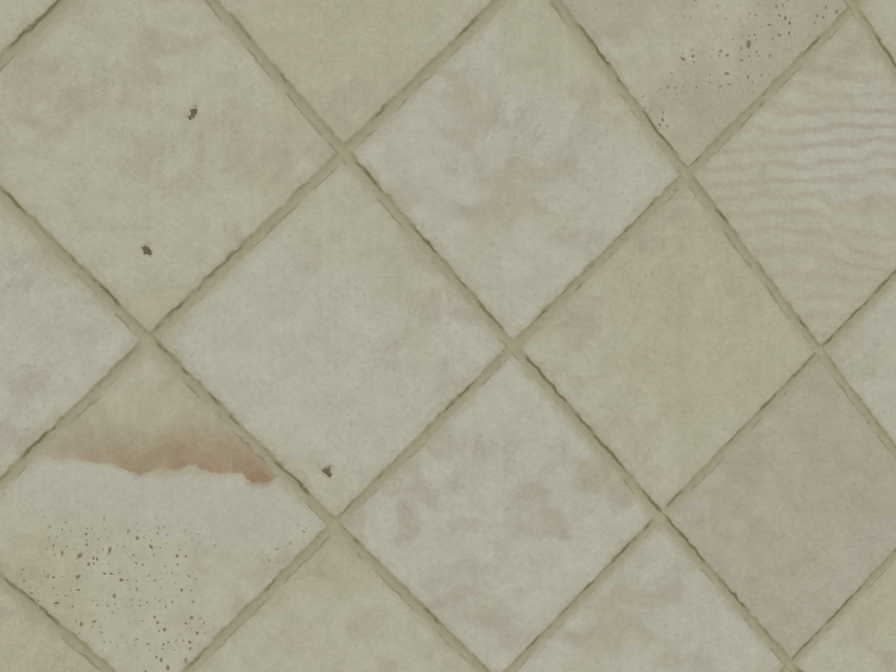
Reproduce this texture procedurally as a WebGL 2 fragment shader.

```glsl
#version 300 es
precision highp float;
// Worn travertine tiles laid on the diagonal and seen slightly askew.
// A projective lattice gives the tile cells; layered noise gives the stone,
// and the signed distance to each lattice line shapes the grooves of grout.
uniform vec2 u_resolution;
out vec4 outColor;

// Lattice: one crossing, the two tile edges leaving it, and the perspective
const vec2 CROSSING = vec2(0.764, 0.483);
const vec2 EDGE_RISING = vec2(0.2726, 0.2676);
const vec2 EDGE_FALLING = vec2(0.2882, -0.2356);
const vec2 PERSPECTIVE = vec2(0.015, 0.07);
const float EDGE_LENGTH = 0.38;

const float GROOVE_HALF = 0.026;
const float BEVEL_HALF = 0.06;
const float WOBBLE = 0.016;
const float PIT_GRID = 95.0;

const vec3 PALE = vec3(0.690, 0.682, 0.626);
const vec3 CREAM = vec3(0.665, 0.652, 0.560);
const vec3 BEIGE = vec3(0.632, 0.605, 0.530);
const vec3 RUST = vec3(0.575, 0.495, 0.395);
const vec3 PIT = vec3(0.42, 0.39, 0.30);
const vec3 BEVEL = vec3(0.630, 0.612, 0.520);
const vec3 GROUT = vec3(0.592, 0.574, 0.470);
const vec3 CREVICE = vec3(0.410, 0.390, 0.280);
const vec3 JOINT = vec3(0.650, 0.630, 0.510);

// Cells with a character of their own
const vec2 DARK_TILE = vec2(0.0, 1.0);
const vec2 BANDED_TILE = vec2(1.0, 0.0);
const vec2 VEINED_TILE = vec2(-2.0, -1.0);
const vec2 PITTED_TILE = vec2(1.0, -1.0);
const vec2 HOLES[3] = vec2[3](vec2(0.217, 0.628), vec2(0.486, 0.300), vec2(0.285, 0.833));

float hash(vec2 p) {
  return fract(sin(dot(p, vec2(127.1, 311.7))) * 43758.5453);
}

float noise(vec2 p) {
  vec2 i = floor(p), f = fract(p);
  f = f * f * (3.0 - 2.0 * f);
  return mix(mix(hash(i), hash(i + vec2(1, 0)), f.x),
             mix(hash(i + vec2(0, 1)), hash(i + vec2(1, 1)), f.x), f.y);
}

float fbm(vec2 p) {
  float sum = 0.0, gain = 0.5;
  for (int k = 0; k < 5; k++) {
    sum += gain * noise(p);
    p = mat2(1.6, 1.2, -1.2, 1.6) * p + 7.3;
    gain *= 0.5;
  }
  return sum;
}

// Undo the projection: canvas position to tile coordinates
vec2 latticeAt(vec2 p) {
  return inverse(mat2(EDGE_RISING - p * PERSPECTIVE.x,
                      EDGE_FALLING - p * PERSPECTIVE.y)) * (p - CROSSING);
}

float isTile(vec2 id, vec2 wanted) {
  return 1.0 - step(0.5, distance(id, wanted));
}

// Scattered pinholes on a warped grid, few of its cells filled
float pinholes(vec2 p, float pixel) {
  vec2 g = PIT_GRID * p + 1.5 * vec2(noise(p * 31.0), noise(p * 37.0 + 5.0)), id = floor(g);
  vec2 spot = 0.25 + 0.5 * vec2(hash(id), hash(id + 31.0));
  float size = hash(id + 57.0), aa = PIT_GRID * pixel;
  float r = distance(fract(g), spot) - 0.08 - 0.2 * size * size;
  return step(0.6, hash(id + 83.0)) * (1.0 - smoothstep(-aa, aa, r));
}

vec3 stone(vec2 p, vec2 id, float pixel) {
  float tone = hash(id + 11.0);
  vec2 q = p + 9.0 * vec2(tone, hash(id + 23.0));
  float cloud = fbm(q * 6.0);
  float detail = fbm(q * 22.0 + 3.0 * cloud);
  float zone = smoothstep(0.4, 0.56, cloud);
  vec3 c = mix(PALE, CREAM, 0.55 * tone + 0.6 * smoothstep(0.4, 0.56, fbm(q * 4.0 + 40.0)));
  c = mix(c, BEIGE, 0.6 * smoothstep(0.4, 0.66, detail) * zone);
  c = mix(c, BEIGE, 0.8 * isTile(id, DARK_TILE) * (1.3 - cloud));
  // Faint broken veins and mottling
  float vein = 1.0 - smoothstep(0.0, 0.022, abs(detail - 0.48));
  c -= 0.026 * vein * zone * smoothstep(0.35, 0.65, noise(q * 25.0));
  c += 0.05 * (fbm(q * 45.0) - 0.48);
  // Wavy sediment bands
  float wave = sin(210.0 * p.y + 22.0 * fbm(p * vec2(6.0, 8.0)));
  c = mix(c, BEIGE, isTile(id, BANDED_TILE) * smoothstep(-0.4, 1.0, wave) * detail);
  // Rusty vein above a pale stratum
  float veined = isTile(id, VEINED_TILE);
  float s = p.y - 0.325 + 0.08 * p.x + 0.1 * (cloud - 0.5) + 0.03 * (detail - 0.5);
  float rust = smoothstep(0.0, 0.006, s) * (1.0 - smoothstep(0.0, 0.11, s));
  c = mix(c, RUST, veined * rust * detail * (0.5 + smoothstep(0.08, 0.3, p.x)));
  c = mix(c, PALE, veined * 0.8 * smoothstep(-0.12, -0.03, s) * (1.0 - smoothstep(-0.01, 0.0, s)));
  // Pits and ragged holes
  float pitted = isTile(id, PITTED_TILE);
  c = mix(c, BEIGE, 0.5 * pitted * zone);
  pitted += veined * (1.0 - smoothstep(-0.12, -0.06, s));
  float patches = smoothstep(0.42, 0.58, fbm(q * 8.0 + 3.0));
  c = mix(c, PIT, pinholes(p, pixel) * patches * (0.1 + 0.6 * pitted));
  for (int k = 0; k < 3; k++) {
    float r = distance(p, HOLES[k]) + 0.02 * (fbm(p * 120.0) - 0.5);
    c = mix(c, BEIGE, 0.6 * (1.0 - smoothstep(0.008, 0.014, r)));
    c = mix(c, PIT - 0.05, 0.85 * (1.0 - smoothstep(0.004, 0.008, r)));
  }
  return c;
}

// One family of grooves; offset is the signed distance across the line
vec3 groove(vec3 c, float offset, float along, float aa, float seed) {
  float rough = fbm(vec2(along * 30.0, offset * 40.0 + seed)) - 0.5;
  float d = abs(offset + WOBBLE * rough);
  float wear = fbm(vec2(along * 9.0, seed + 4.0));
  c = mix(c, BEVEL, wear * (1.0 - smoothstep(GROOVE_HALF, BEVEL_HALF, d + 0.04 * rough)));
  vec3 fill = mix(GROUT, BEVEL, 0.8 * smoothstep(0.014, -0.02, offset + 0.05 * rough));
  // Broken dark crevice on one side, a fainter one on the other
  float shade = 1.0 - smoothstep(0.001, 0.009 + aa, abs(offset - 0.017 + 0.02 * rough));
  float faint = 1.0 - smoothstep(0.0, 0.006 + aa, abs(offset + 0.021 + 0.02 * rough));
  fill = mix(fill, CREVICE, shade * (0.12 + 0.7 * smoothstep(0.42, 0.66, wear + 0.3 * rough)));
  fill = mix(fill, CREVICE, 0.4 * faint * smoothstep(0.5, 0.35, wear));
  fill += 0.09 * rough;
  return mix(c, fill, 1.0 - smoothstep(GROOVE_HALF - 0.007 - aa, GROOVE_HALF + aa, d));
}

void main() {
  vec2 p = gl_FragCoord.xy / u_resolution.y;
  float pixel = 1.0 / u_resolution.y, aa = pixel / EDGE_LENGTH;
  vec2 uv = latticeAt(p), line = floor(uv + 0.5), offset = uv - line;
  vec3 c = stone(p, floor(uv), pixel);
  c = groove(c, -offset.y, uv.x, aa, line.y * 3.7 + 20.0);
  c = groove(c, offset.x, uv.y, aa, line.x * 5.3 + 60.0);
  // Mortar gathered at the crossings, then grain
  c = mix(c, JOINT, 0.5 * (1.0 - smoothstep(0.01, 0.04, length(offset))));
  c += 0.03 * (noise(p * 230.0) - 0.5);
  outColor = vec4(c, 1.0);
}
```
